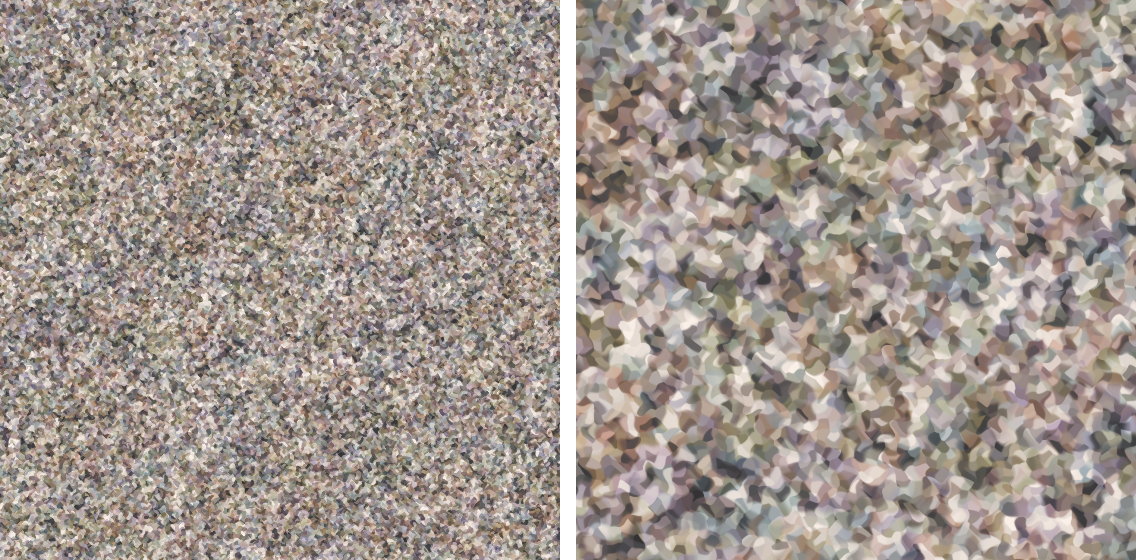
Left, the full canvas; right, a detail of the centre.
Give the GLSL for this texture, as a three.js fragment shader.

```glsl
// Fine-grained polished granite in warm grey, with tan, pink, charcoal and pale grains.
varying vec2 vUv;

// Grain layers, in cells across the canvas
const float FINE_CELLS = 178.0;
const float MEDIUM_CELLS = 104.0;
const float PATCH_CELLS = 22.0;
const float CRYSTAL_CELLS = 40.0;

// Contribution of each layer to the tone
const float MEAN_TONE = 0.51;
const float FINE_CONTRAST = 0.76;
const float MEDIUM_CONTRAST = 0.80;
const float PATCH_CONTRAST = 0.20;
const float GRAIN_SHARPNESS = 15.0;
const float WARP_AMOUNT = 0.0011;
const float CRYSTAL_SHARE = 0.09;

// Tone ramp and mineral tints
const vec3 DARK_STONE = vec3(0.39, 0.34, 0.31);
const vec3 LIGHT_STONE = vec3(0.85, 0.81, 0.78);
const vec3 PALE_CRYSTAL = vec3(0.87, 0.84, 0.81);
const vec3 TAN_TINT = vec3(0.07, 0.01, -0.10);
const vec3 PINK_TINT = vec3(0.05, -0.04, 0.01);
const vec3 CHARCOAL_TINT = vec3(-0.045, 0.0, 0.035);

vec3 hash3(vec2 p) {
  vec3 q = fract(vec3(p.xyx) * vec3(0.1031, 0.1030, 0.0973));
  q += dot(q, q.yxz + 33.33);
  return fract((q.xxy + q.yzz) * q.zyx);
}

// Bends straight cell borders with layered sines
vec2 warp(vec2 p) {
  vec2 bend = sin(p.yx * 310.0 + 2.0 * sin(p * 83.0));
  bend += 0.6 * sin(p.yx * 571.0 + p * 197.0 + 1.7);
  return p + WARP_AMOUNT * bend;
}

// Soft cellular noise: three random values per grain, blended at the borders
vec3 grains(vec2 p, float seed) {
  vec2 cell = floor(p);
  vec3 sum = vec3(0.0);
  float total = 0.0;
  for (int y = -1; y <= 1; y++) {
    for (int x = -1; x <= 1; x++) {
      vec2 id = cell + vec2(float(x), float(y));
      vec2 offset = id + hash3(id + seed).xy - p;
      float weight = exp(-GRAIN_SHARPNESS * dot(offset, offset));
      sum += weight * hash3(id + seed + 57.3);
      total += weight;
    }
  }
  return sum / total;
}

// Coverage of sparse, oval pale crystals
float crystals(vec2 p) {
  vec2 cell = floor(p);
  float cover = 0.0;
  for (int y = -1; y <= 1; y++) {
    for (int x = -1; x <= 1; x++) {
      vec2 id = cell + vec2(float(x), float(y));
      vec3 site = hash3(id + 211.0);
      vec3 form = hash3(id + 389.0);
      vec2 d = p - id - site.xy;
      float angle = 6.2832 * form.x;
      d = mat2(cos(angle), -sin(angle), sin(angle), cos(angle)) * d;
      d.y *= 1.0 + 0.8 * form.y;
      float radius = mix(0.16, 0.38, form.z * form.z);
      float shape = 1.0 - smoothstep(radius - 0.07, radius + 0.05, length(d));
      cover = max(cover, shape * step(site.z, CRYSTAL_SHARE) * mix(0.55, 0.95, form.y));
    }
  }
  return cover;
}

void main() {
  vec2 p = warp(vUv);
  vec3 fine = grains(p * FINE_CELLS, 11.0) - 0.5;
  vec3 medium = grains(p * MEDIUM_CELLS + 0.37, 73.0) - 0.5;
  vec3 patches = grains(p * PATCH_CELLS, 131.0) - 0.5;

  // Light and dark minerals
  float tone = MEAN_TONE + FINE_CONTRAST * fine.x
    + MEDIUM_CONTRAST * medium.x + PATCH_CONTRAST * patches.x;
  tone = clamp(tone, -0.45, 1.28);
  vec3 color = mix(DARK_STONE, LIGHT_STONE, tone);

  // Mineral hues, strongest in the middle tones
  float midtone = 1.0 - smoothstep(0.25, 0.75, abs(tone - 0.45));
  float tanAmount = 0.5 * fine.y + medium.y + 0.5 * patches.y;
  float pinkAmount = 0.4 * fine.z + medium.z + 0.5 * patches.z;
  color += midtone * (TAN_TINT * tanAmount + PINK_TINT * pinkAmount);
  color += CHARCOAL_TINT * (1.0 - smoothstep(-0.2, 0.25, tone));

  // Scattered larger crystals, faintly mottled by the fine grain
  vec3 crystalColor = PALE_CRYSTAL + 0.12 * fine.x;
  color = mix(color, crystalColor, crystals(p * CRYSTAL_CELLS));

  gl_FragColor = vec4(clamp(color, 0.0, 1.0), 1.0);
}
```
